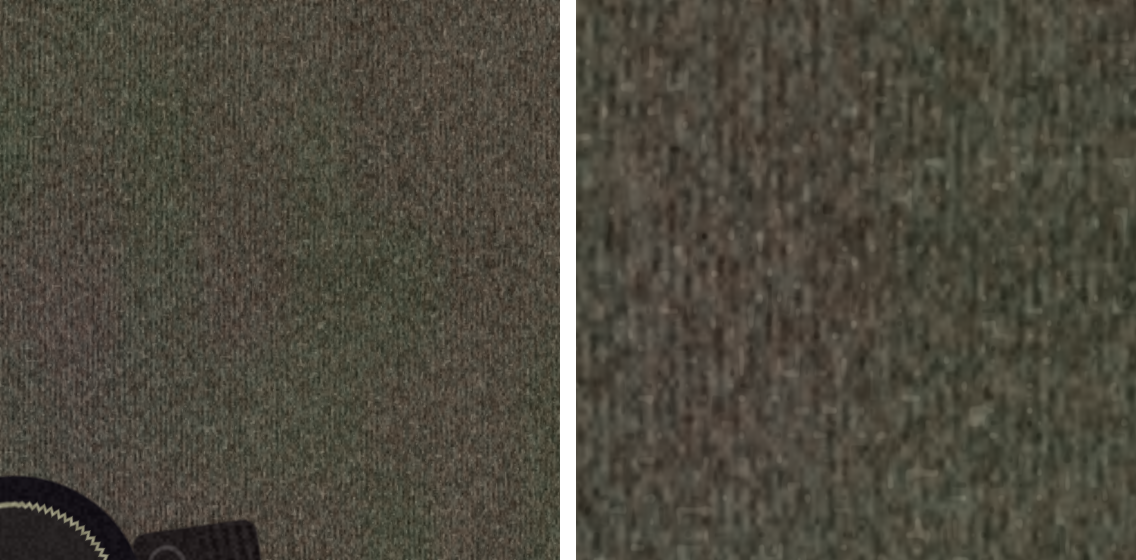
Left: the whole. Right: its middle third, enlarged.
Give the GLSL for this texture, as a Shadertoy shader.

```glsl
// Draws dark olive-brown ribbed cloth with flecked stitches and a black zipped strap in the lower left corner.

const vec3 CLOTH = vec3(0.303, 0.278, 0.236);
const vec3 FLECK_TINT = vec3(1.0, 0.98, 0.93);
const vec3 GREEN_CAST = vec3(-0.016, 0.008, -0.006);
const vec3 PURPLE_CAST = vec3(0.004, -0.008, 0.014);
const vec3 PIPING_BLACK = vec3(0.075, 0.062, 0.085);
const vec3 POUCH_GREY = vec3(0.145, 0.130, 0.130);
const vec3 STRAP_BLACK = vec3(0.125, 0.105, 0.108);
const vec3 ZIP_PALE = vec3(0.58, 0.57, 0.47);

const float RIBS = 106.0;          // ribs across the canvas
const float STITCH_ROWS = 118.0;   // stitch cells up the canvas
const float RIB_DEPTH = 0.021;
const float STITCH_DEPTH = 0.068;
const float GRAIN_DEPTH = 0.050;
const float FLECK_DEPTH = 0.085;

const vec2 ARC_CENTRE = vec2(0.026, -0.085);
const float ARC_RADIUS = 0.235;
const float ZIP_RADIUS = 0.184;
const float TOOTH_PITCH = 0.013;
const float EDGE = 0.0035;         // softness of object outlines

// Integer hash of a lattice cell, 0 to 1
float hash(vec2 cell) {
    uvec2 q = uvec2(ivec2(cell)) * uvec2(1597334673u, 3812015801u);
    uint h = (q.x ^ q.y) * 1597334673u;
    h ^= h >> 15;
    h *= 2246822519u;
    h ^= h >> 13;
    return float(h >> 8) / 16777216.0;
}

float valueNoise(vec2 p) {
    vec2 cell = floor(p);
    vec2 f = fract(p);
    f = f * f * (3.0 - 2.0 * f);
    float low = mix(hash(cell), hash(cell + vec2(1, 0)), f.x);
    float high = mix(hash(cell + vec2(0, 1)), hash(cell + vec2(1, 1)), f.x);
    return mix(low, high, f.y);
}

float signedNoise(vec2 p) {
    return 2.0 * valueNoise(p) - 1.0;
}

float inside(float dist) {
    return 1.0 - smoothstep(-EDGE, EDGE, dist);
}

float roundedBox(vec2 p, vec2 halfSize, float radius) {
    vec2 q = abs(p) - halfSize + radius;
    return length(max(q, 0.0)) + min(max(q.x, q.y), 0.0) - radius;
}

vec3 cloth(vec2 uv) {
    // Ribs wander a little and are crisper on the left
    float rib = uv.x * RIBS + 0.22 * signedNoise(uv * vec2(9.0, 14.0));
    float crispness = mix(1.25, 0.75, smoothstep(0.0, 0.8, uv.x));
    float tone = RIB_DEPTH * crispness * cos(6.28318 * rib);

    // Stitches run along the ribs, with finer grain on top
    tone += STITCH_DEPTH * signedNoise(vec2(rib * 2.0, uv.y * STITCH_ROWS) + 31.0);
    tone += GRAIN_DEPTH * signedNoise(uv * vec2(310.0, 230.0) + 77.0);
    float fleck = valueNoise(vec2(rib * 1.7, uv.y * 135.0) + 211.0);
    tone += FLECK_DEPTH * smoothstep(0.74, 0.97, fleck);
    tone -= 0.6 * FLECK_DEPTH * smoothstep(0.80, 0.98, 1.0 - fleck);

    // Broad shading and drifting colour casts
    tone += 0.010 * signedNoise(uv * 6.0 + 5.0) + 0.008 * (uv.y - 0.5) * (1.0 - 2.0 * uv.x);
    float green = smoothstep(0.35, 0.85, valueNoise(uv * vec2(7.0, 4.0) + 13.0));
    green += 0.6 * smoothstep(0.6, 0.0, length(uv - vec2(0.15, 0.9)));
    float purple = smoothstep(0.6, 0.0, length(uv - vec2(0.1, 0.3)));
    vec3 chroma = vec3(1.0, -0.4, -0.6) * 0.012 * signedNoise(uv * vec2(95.0, 60.0) + 401.0);
    return CLOTH + tone * FLECK_TINT + GREEN_CAST * green + PURPLE_CAST * purple + chroma;
}

vec3 addStrap(vec3 color, vec2 uv, float grain) {
    float tilt = 0.14;
    vec2 p = uv - vec2(0.352, 0.008);
    p = mat2(cos(tilt), -sin(tilt), sin(tilt), cos(tilt)) * p;
    float shape = roundedBox(p, vec2(0.112, 0.052), 0.026);
    // Folds gather towards the right end, above a dull buckle
    float folds = smoothstep(-0.02, 0.05, p.x) * cos(p.x * 270.0 + p.y * 22.0);
    float buckle = inside(abs(length(uv - vec2(0.298, -0.008)) - 0.030) - 0.004);
    vec3 strap = STRAP_BLACK + 0.030 * folds + 0.035 * grain + 0.13 * buckle;
    return mix(color, strap, inside(shape));
}

vec3 addPouch(vec3 color, vec2 uv, float grain) {
    vec2 p = uv - ARC_CENTRE;
    float radius = length(p);
    float along = atan(p.x, p.y) * ZIP_RADIUS;
    float tooth = abs(fract(along / TOOTH_PITCH) - 0.5) * 2.0;
    vec3 pouch = mix(PIPING_BLACK, POUCH_GREY, inside(radius - ZIP_RADIUS));
    pouch += 0.025 * grain;
    // Pale zip edge with a toothed outer side
    float toothSize = 0.009 * smoothstep(-0.02, 0.06, along);
    float zip = abs(radius - ZIP_RADIUS - toothSize * (tooth - 0.5)) - 0.0045;
    pouch = mix(pouch, ZIP_PALE + 0.08 * grain, inside(zip));
    return mix(color, pouch, inside(radius - ARC_RADIUS));
}

void mainImage(out vec4 fragColor, in vec2 fragCoord) {
    vec2 uv = fragCoord / iResolution.xy;
    float grain = signedNoise(uv * 170.0 + 503.0);
    vec3 color = cloth(uv);
    color = addStrap(color, uv, grain);
    color = addPouch(color, uv, grain);
    fragColor = vec4(clamp(color, 0.0, 1.0), 1.0);
}
```
